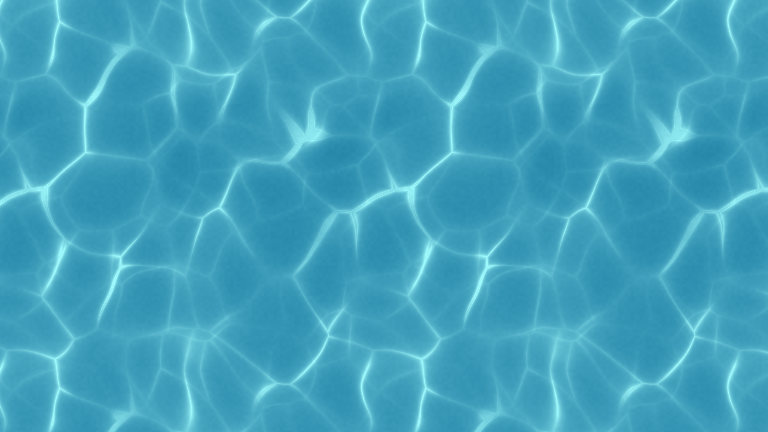
Reproduce this texture procedurally as a WebGL 1 fragment shader.

```glsl
precision highp float;

uniform vec2 u_resolution;

const float TILE = 0.848;                  // tile side, in canvas heights
const vec2 MAIN_CELLS = vec2(6.0, 4.0);    // large ripples per tile
const vec2 FINE_CELLS = vec2(8.0, 6.0);    // faint ripples per tile
const float JITTER = 0.88;
const float WARP = 0.070;                  // bending of the strands, in tiles
const float HALO_WIDTH = 0.025;
const float STRAND_WIDTH = 0.0075;
const float BULGE = 0.011;                 // widest opening of a split strand
const float GRAIN = 0.045;
const vec2 BRIGHT_NORMAL = vec2(0.90, -0.43); // across the brightest strands
const vec3 DEEP = vec3(0.147, 0.527, 0.664);
const vec3 GLINT = vec3(0.580, 0.940, 0.960);

vec2 hash2(vec2 p) {
  vec3 q = fract(p.xyx * vec3(0.1031, 0.1030, 0.0973));
  q += dot(q, q.yzx + 33.33);
  return fract((q.xx + q.yz) * q.zy);
}

vec2 wrapCell(vec2 cell, vec2 period) {
  return floor(mod(cell + 0.5, period));
}

// Two independent channels of value noise that repeat with the tile
vec2 tileNoise(vec2 uv, vec2 period, float seed) {
  vec2 p = uv * period;
  vec2 i = floor(p);
  vec2 f = p - i;
  f = f * f * f * (f * (f * 6.0 - 15.0) + 10.0);
  vec2 a = hash2(wrapCell(i, period) + seed);
  vec2 b = hash2(wrapCell(i + vec2(1.0, 0.0), period) + seed);
  vec2 c = hash2(wrapCell(i + vec2(0.0, 1.0), period) + seed);
  vec2 d = hash2(wrapCell(i + vec2(1.0, 1.0), period) + seed);
  return mix(mix(a, b, f.x), mix(c, d, f.x), f.y);
}

// x: gap between the two nearest ripple centres, y: soft glow along borders,
// z: how well the border follows the bright direction
vec3 ripples(vec2 uv, vec2 cells, float seed) {
  vec2 p = uv * cells;
  vec2 i = floor(p);
  vec2 f = p - i;
  float nearest = 9.0;
  float second = 9.0;
  float glow = 0.0;
  vec2 mean = vec2(0.0);
  vec2 square = vec2(0.0);   // spread across the bright direction, and in all
  for (int y = -2; y <= 2; y++) {
    for (int x = -2; x <= 2; x++) {
      vec2 cell = vec2(float(x), float(y));
      vec2 id = wrapCell(i + cell, cells);
      vec2 offset = (hash2(id + seed) - 0.5) * JITTER;
      offset.y += 0.5 * mod(id.x, 2.0) - 0.25;   // staggered columns
      vec2 r = (cell + 0.5 + offset - f) * TILE / cells;
      float d = length(r);
      second = min(second, max(nearest, d));
      nearest = min(nearest, d);
      float weight = exp(-d / HALO_WIDTH);
      float across = dot(r, BRIGHT_NORMAL);
      glow += weight;
      mean += weight * r;
      square += weight * vec2(across * across, d * d);
    }
  }
  mean /= glow;
  float meanAcross = dot(mean, BRIGHT_NORMAL);
  vec2 spread = square / glow - vec2(meanAcross * meanAcross, dot(mean, mean));
  float halo = glow * exp(nearest / HALO_WIDTH) - 1.0;
  float aligned = smoothstep(0.20, 0.75, spread.x / max(spread.y, 0.00001));
  return vec3(second - nearest, halo / (1.0 + halo), aligned);
}

// Thin bright line that swells into a filled lens where the bulge is positive
float strand(float gap, float bulge) {
  float rim = exp(-abs(gap - bulge) / STRAND_WIDTH);
  float sheet = 0.85 * (1.0 - smoothstep(bulge - 0.004, bulge + 0.004, gap));
  return max(rim, sheet * smoothstep(0.0, 0.006, bulge));
}

void main() {
  vec2 uv = gl_FragCoord.xy / (u_resolution.y * TILE);

  // Bend the water surface
  vec2 bent = uv + WARP * (tileNoise(uv, vec2(5.0), 11.0) - 0.5);
  bent += 0.4 * WARP * (tileNoise(uv, vec2(10.0), 23.0) - 0.5);

  vec3 mainRipple = ripples(bent, MAIN_CELLS, 19.0);
  vec3 fineRipple = ripples(bent + 0.03, FINE_CELLS, 71.0);

  // Uneven brightness and opening along the strands
  vec2 variation = tileNoise(uv, vec2(7.0, 5.0), 53.0);
  float strength = smoothstep(0.12, 0.68, variation.x);
  strength *= mix(0.22, 1.0, mainRipple.z);
  float bulge = BULGE * smoothstep(0.55, 0.9, variation.y) * mainRipple.z;
  vec2 cloud = tileNoise(uv, vec2(4.0), 97.0);

  // Gather the light
  float light = 0.12 * cloud.x - 0.005;
  light += mainRipple.y * mix(0.22, 0.46, strength);
  light += fineRipple.y * mix(0.03, 0.26, cloud.y);
  light += strand(mainRipple.x, bulge) * strength * 0.80;
  light += strand(fineRipple.x, 0.0) * fineRipple.z * cloud.y * 0.24;
  light += GRAIN * (tileNoise(uv, vec2(120.0), 5.0).x - 0.5);

  gl_FragColor = vec4(mix(DEEP, GLINT, clamp(light, 0.0, 1.08)), 1.0);
}
```
